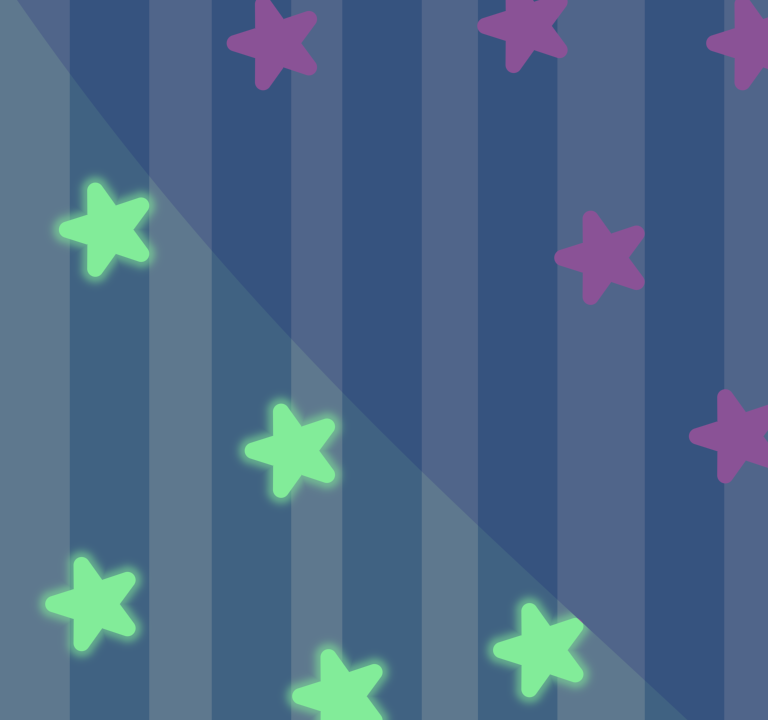
Reproduce this pattern procedurally as a WebGL 2 fragment shader.

```glsl
#version 300 es
precision highp float;

uniform vec2 u_resolution;
out vec4 outColor;

// Colours
const vec3 WALL_DARK = vec3(0.212, 0.325, 0.498);
const vec3 WALL_LIGHT = vec3(0.314, 0.396, 0.541);
const vec3 LIT_DARK = vec3(0.251, 0.384, 0.510);
const vec3 LIT_LIGHT = vec3(0.369, 0.471, 0.557);
const vec3 STAR_PLAIN = vec3(0.541, 0.322, 0.588);
const vec3 STAR_GLOWING = vec3(0.510, 0.925, 0.600);

// Sizes, in canvas heights
const float STRIPE_HALF_WIDTH = 0.0552;
const float ARM_LENGTH = 0.0569;
const float ARM_BASE_RADIUS = 0.0285;
const float ARM_TIP_RADIUS = 0.0113;
const float GLOW_RADIUS = 0.010;
const float GLOW_STRENGTH = 0.5;
const float ARM_ANGLE = 1.2566371;

// Beam edge: depth below the top is a cubic in x
const vec3 BEAM_KNOTS = vec3(0.0236, 0.475, 0.9472);
const vec3 BEAM_COEFFS = vec3(1.206, -0.2772, 0.2592);

const int STRIPE_COUNT = 5;
const float STRIPE_CENTRES[STRIPE_COUNT] =
    float[](0.1521, 0.3493, 0.5306, 0.7190, 0.9507);

const int STAR_COUNT = 10;
const vec2 STAR_CENTRES[STAR_COUNT] = vec2[](
    vec2(0.150, 0.681), vec2(0.408, 0.374), vec2(0.131, 0.161),
    vec2(0.474, 0.033), vec2(0.753, 0.097), vec2(0.383, 0.940),
    vec2(0.731, 0.964), vec2(1.049, 0.940), vec2(0.838, 0.642),
    vec2(1.025, 0.394));

float coverage(float dist, float pixel) {
    return 1.0 - smoothstep(-0.75 * pixel, 0.75 * pixel, dist);
}

// Capsule along +x, tapering from its base to its tip
float taperedArm(vec2 p) {
    float taper = (ARM_BASE_RADIUS - ARM_TIP_RADIUS) / ARM_LENGTH;
    float side = sqrt(1.0 - taper * taper);
    p.y = abs(p.y);
    float along = dot(p, vec2(side, -taper));
    if (along < 0.0) return length(p) - ARM_BASE_RADIUS;
    if (along > side * ARM_LENGTH)
        return length(p - vec2(ARM_LENGTH, 0.0)) - ARM_TIP_RADIUS;
    return dot(p, vec2(taper, side)) - ARM_BASE_RADIUS;
}

// Five rounded arms, the first pointing left
float starDistance(vec2 p) {
    p.x = -p.x;
    float angle = atan(p.y, p.x);
    angle -= ARM_ANGLE * floor(angle / ARM_ANGLE + 0.5);
    return taperedArm(length(p) * vec2(cos(angle), sin(angle)));
}

// Positive above the beam, negative inside it
float beamDistance(vec2 p) {
    vec3 t = p.x - BEAM_KNOTS;
    float depth = t.x * (BEAM_COEFFS.x + t.y * (BEAM_COEFFS.y + t.z * BEAM_COEFFS.z));
    float slope = BEAM_COEFFS.x + BEAM_COEFFS.y * (t.x + t.y)
        + BEAM_COEFFS.z * (t.x * t.y + t.y * t.z + t.x * t.z);
    return (p.y - 1.0 + depth) / sqrt(1.0 + slope * slope);
}

void main() {
    float pixel = 1.0 / u_resolution.y;
    vec2 p = gl_FragCoord.xy * pixel;

    // Striped wall
    float stripeDist = 1e3;
    for (int i = 0; i < STRIPE_COUNT; i++)
        stripeDist = min(stripeDist, abs(p.x - STRIPE_CENTRES[i]) - STRIPE_HALF_WIDTH);
    float stripe = coverage(stripeDist, pixel);

    // Light beam
    float lit = coverage(beamDistance(p), pixel);
    vec3 color = mix(mix(WALL_LIGHT, WALL_DARK, stripe),
                     mix(LIT_LIGHT, LIT_DARK, stripe), lit);

    // Stars glow only where the beam falls
    float starDist = 1e3;
    for (int i = 0; i < STAR_COUNT; i++)
        starDist = min(starDist, starDistance(p - STAR_CENTRES[i]));
    float falloff = max(starDist, 0.0) / GLOW_RADIUS;
    float glow = GLOW_STRENGTH * exp(-falloff * falloff) * lit;
    color = mix(color, STAR_GLOWING, glow);
    color = mix(color, mix(STAR_PLAIN, STAR_GLOWING, lit), coverage(starDist, pixel));

    outColor = vec4(color, 1.0);
}
```
